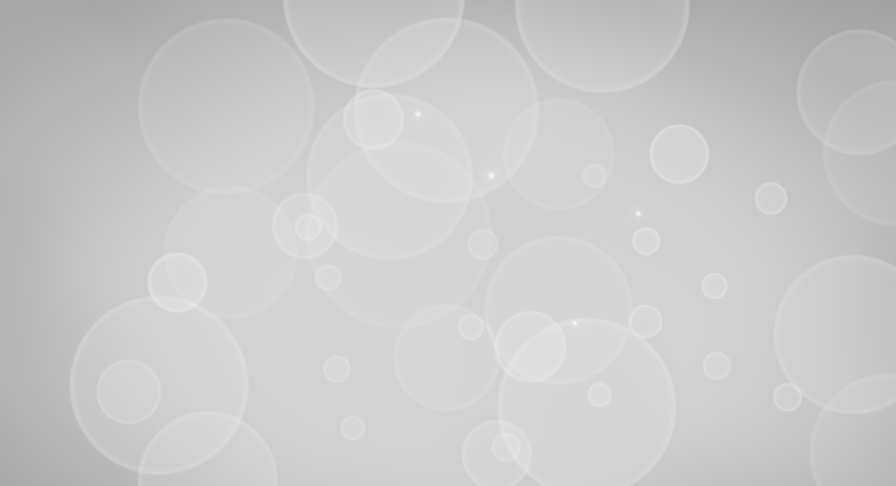
Reproduce this background procedurally as a Shadertoy shader.

```glsl
// Soft grey backdrop with translucent rimmed bokeh discs and a few small sparkles.

const float EDGE_GREY = 0.635;
const float CENTRE_GREY = 0.822;
const float DISC_GREY = 0.93;

vec3 hash3(float n) {
    vec3 h = fract(vec3(n) * vec3(0.1031, 0.1030, 0.0973));
    h += dot(h, h.yzx + 33.33);
    return fract((h.xxy + h.yzz) * h.zyx);
}

float cellHash(vec2 cell) {
    return hash3(cell.x + 57.0 * cell.y + 211.0).x;
}

float valueNoise(vec2 p) {
    vec2 cell = floor(p), f = fract(p);
    f = f * f * f * (f * (f * 6.0 - 15.0) + 10.0);
    float low = mix(cellHash(cell), cellHash(cell + vec2(1, 0)), f.x);
    float high = mix(cellHash(cell + vec2(0, 1)), cellHash(cell + vec2(1, 1)), f.x);
    return mix(low, high, f.y);
}

// Broad glow low in the centre, with diagonal cloudy shading
float backdrop(vec2 uv, float aspect) {
    float reach = length((uv - vec2(0.53, 0.38)) / vec2(0.62, 0.72));
    float fade = smoothstep(0.4, 1.22, reach);
    vec2 p = mat2(0.88, 0.48, -0.48, 0.88) * vec2(uv.x * aspect, uv.y);
    float cloud = 0.7 * valueNoise(p * vec2(2.0, 3.2) + 3.0)
                + 0.3 * valueNoise(p * vec2(4.1, 6.0) + 9.0) - 0.5;
    return mix(CENTRE_GREY, EDGE_GREY, fade) + cloud * mix(0.025, 0.10, fade);
}

// Evenly spread points with jitter, returned in the unit square
vec2 scatter(float index, float seed, float jitter) {
    vec2 even = fract(hash3(seed).xy + index * vec2(0.7549, 0.5698));
    return even + jitter * (hash3(index + seed * 17.0).xy - 0.5);
}

// Opacity of one disc: x is the fill, y the brighter rim
vec2 discMask(float d, float radius, float rimWidth, float pixel) {
    float softness = max(pixel, 0.0025);
    float inside = 1.0 - smoothstep(radius - softness, radius + softness, d);
    float ratio = d / radius;
    float rimOffset = (d - radius + rimWidth) / rimWidth;
    return vec2(inside * (0.75 + 0.25 * ratio * ratio),
                inside * exp(-rimOffset * rimOffset));
}

// Area holds the lower left and upper right of the scattered region
float addDiscs(float grey, vec2 p, float aspect, int count, vec4 area,
               vec2 radii, vec2 opacity, float seed) {
    float pixel = 1.0 / iResolution.y;
    for (int i = 0; i < count; i++) {
        float index = float(i);
        vec2 spot = scatter(index, seed, 0.10);
        float lean = spot.x - 0.5;
        spot.x = 0.5 + lean * (0.7 + 0.6 * abs(lean));
        vec2 centre = mix(area.xy, area.zw, spot) * vec2(aspect, 1.0);
        vec3 traits = hash3(index * 3.0 + seed * 31.0);
        float radius = mix(radii.x, radii.y, traits.x);
        float rimWidth = 0.0025 + 0.016 * radius;
        vec2 mask = discMask(length(p - centre), radius, rimWidth, pixel);
        float strength = mix(opacity.x, opacity.y, traits.y);
        grey = mix(grey, DISC_GREY, strength * (mask.x + 0.7 * mask.y));
    }
    return grey;
}

// Tight white core with short uneven rays
float sparkle(vec2 offset, float size, float turn) {
    float d = length(offset);
    float angle = atan(offset.y, offset.x) + turn;
    float rays = pow(abs(cos(angle * 3.0)), 6.0) + 0.6 * pow(abs(cos(angle * 5.0 + 1.0)), 8.0);
    return 0.75 * exp(-d * d / (0.10 * size * size))
         + 0.40 * rays * exp(-d / (0.45 * size))
         + 0.16 * exp(-d / size);
}

float addSparkles(float grey, vec2 p, float aspect, int count, vec4 area, float seed) {
    for (int i = 0; i < count; i++) {
        float index = float(i);
        vec2 spot = scatter(index, seed, 0.06);
        vec2 centre = mix(area.xy, area.zw, spot) * vec2(aspect, 1.0);
        vec3 traits = hash3(index + seed * 7.0);
        float size = mix(0.012, 0.021, traits.x);
        float light = sparkle(p - centre, size, traits.y * 6.2832);
        grey = mix(grey, 0.97, clamp(light, 0.0, 1.0));
    }
    return grey;
}

void mainImage(out vec4 fragColor, in vec2 fragCoord) {
    vec2 uv = fragCoord / iResolution.xy;
    float aspect = iResolution.x / iResolution.y;
    vec2 p = vec2(uv.x * aspect, uv.y);

    float grey = backdrop(uv, aspect);
    // Large, medium and small discs
    grey = addDiscs(grey, p, aspect, 17, vec4(0.0, 0.0, 1.0, 1.03), vec2(0.11, 0.195), vec2(0.09, 0.23), 2.0);
    grey = addDiscs(grey, p, aspect, 7, vec4(0.08, 0.06, 0.96, 0.88), vec2(0.06, 0.08), vec2(0.18, 0.32), 5.0);
    grey = addDiscs(grey, p, aspect, 15, vec4(0.33, 0.04, 1.0, 0.63), vec2(0.025, 0.036), vec2(0.18, 0.30), 8.0);
    grey = addSparkles(grey, p, aspect, 4, vec4(0.40, 0.32, 0.74, 0.82), 11.0);

    fragColor = vec4(vec3(grey), 1.0);
}
```
